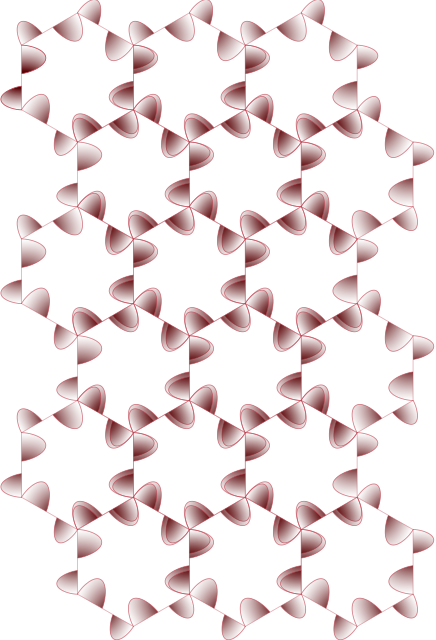
This pattern is drawn by a Shadertoy shader. Its source:

```glsl
// Staggered honeycomb of 3 x 6 hexagons whose sides carry petals: a large one
// inside at the start of each side, a small one outside at its end.
// Petals are translucent, so shared sides show doubled outlines and deeper tones.

const float SQRT3 = 1.7320508;

// Coverage of a thin line at distance d, for a pixel of size px.
float stroke(float d, float px) {
    float halfWidth = 0.006;
    float outer = clamp(0.5 + (halfWidth - abs(d)) / px, 0.0, 1.0);
    float inner = clamp(0.5 - (halfWidth + abs(d)) / px, 0.0, 1.0);
    return outer - inner;
}

// Paints a petal rooted at the origin: q.x runs along the side, q.y away from it.
void paintPetal(inout vec3 color, vec2 q, vec2 size, float strength, float px) {
    float along = (q.x + 0.06 * q.y) / size.x;
    float away = max(q.y, 0.0) / size.y;

    // Rounded arch as an implicit curve, scaled by its gradient to a distance
    float arch = 4.0 * along * (1.0 - along) - pow(away, 1.5);
    vec2 slope = vec2((4.0 - 8.0 * along) / size.x, 1.5 * pow(away, 0.5) / size.y);
    float d = arch / max(length(slope), 0.001);

    // Fill darkens toward the middle of the side and fades out at the tip
    float side = clamp(0.5 + q.y / px, 0.0, 1.0);
    float fill = side * clamp(0.5 + d / px, 0.0, 1.0);
    float tone = pow(clamp(along, 0.0, 1.0), 1.3) * (1.0 - 0.55 * min(away * away, 1.0));
    float shade = min(1.0, 0.78 * strength * tone);
    color = mix(color, vec3(0.35, 0.02, 0.03), fill * shade);
    color = mix(color, vec3(0.75, 0.25, 0.31), side * stroke(d, px) * min(1.0, 0.7 * strength));
}

// Paints the six sides of a hexagon of unit side centred on the origin.
void paintHexagon(inout vec3 color, vec2 p, bool heavyFirstSide, float px) {
    for (int k = 0; k < 6; k++) {
        float angle = float(k) * 1.0471976;
        float c = cos(angle), s = sin(angle);
        vec2 r = vec2(c * p.x - s * p.y, s * p.x + c * p.y);
        vec2 q = vec2(r.y + 0.5, r.x + 0.5 * SQRT3);
        float strength = heavyFirstSide && k == 0 ? 1.45 : 1.0;

        paintPetal(color, q, vec2(0.44, 0.375), strength, px);
        paintPetal(color, vec2(1.0 - q.x, -q.y), vec2(0.365, 0.32), strength, px);

        // Straight side between the corners
        float d = length(vec2(q.x - clamp(q.x, 0.0, 1.0), q.y));
        color = mix(color, vec3(0.75, 0.25, 0.31), 0.45 * stroke(d, px));
    }
}

void mainImage(out vec4 fragColor, in vec2 fragCoord) {
    // One unit is a hexagon side; y runs down from the top
    float px = 9.91 / iResolution.y;
    vec2 p = vec2(fragCoord.x, iResolution.y - fragCoord.y) * px;

    vec3 color = vec3(1.0);
    for (int row = 0; row < 6; row++) {
        for (int col = 0; col < 3; col++) {
            float shift = 0.5 * float(row % 2);
            vec2 center = vec2(1.2) + vec2(SQRT3 * (float(col) + shift), 1.5 * float(row));
            if (length(p - center) < 1.5) {
                paintHexagon(color, p - center, row + col == 0, px);
            }
        }
    }
    fragColor = vec4(color, 1.0);
}
```
